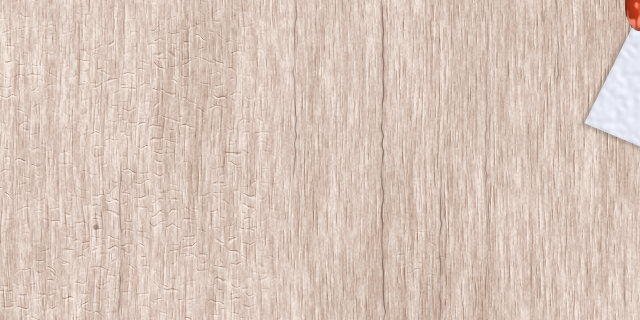
Write a Shadertoy shader that draws this texture.

```glsl
// Pale weathered oak board with vertical grain and crackle, and an embossed napkin at the right edge.
const vec3 DARK_WOOD = vec3(0.71, 0.605, 0.54);
const vec3 LIGHT_WOOD = vec3(0.935, 0.875, 0.835);
const vec3 CRACK_BROWN = vec3(0.50, 0.40, 0.36);
const vec3 NAPKIN_WHITE = vec3(0.90, 0.91, 0.95);
const vec3 GLAZE_RED = vec3(0.66, 0.20, 0.09);

float hash(vec2 p) {
    vec3 q = fract(vec3(p.xyx) * 0.1031);
    q += dot(q, q.yzx + 33.33);
    return fract((q.x + q.y) * q.z);
}

float noise(vec2 p) {
    vec2 i = floor(p), f = fract(p);
    f = f * f * (3.0 - 2.0 * f);
    float low = mix(hash(i), hash(i + vec2(1, 0)), f.x);
    float high = mix(hash(i + vec2(0, 1)), hash(i + vec2(1, 1)), f.x);
    return mix(low, high, f.y);
}

float centered(vec2 p) { return noise(p) - 0.5; }

// Soft line of the given half width
float stroke(float d, float width, float blur) {
    return 1.0 - smoothstep(width - blur, width + blur, abs(d));
}

// Vertical fibres, from broad bands to fine speckle
float grain(vec2 p) {
    return 0.20 * centered(p * vec2(5.0, 1.2) + 3.0)
         + 0.27 * centered(p * vec2(38.0, 2.5) + 17.0)
         + 0.40 * centered(p * vec2(120.0, 9.0) + 41.0)
         + 0.40 * centered(p * vec2(190.0, 40.0) + 73.0)
         + 0.30 * centered(p * vec2(240.0, 170.0) + 9.0);
}

// Scattered thin pores along the fibres: positive is dark, negative is the lit side
float pores(vec2 p, vec2 cell, float seed, float blur) {
    p.x += 0.007 * centered(p.yx * vec2(11.0, 8.0) + seed);
    float column = floor(p.x / cell.x);
    p.y += cell.y * hash(vec2(column, seed));
    vec2 id = vec2(column, floor(p.y / cell.y)), f = fract(p / cell);
    float x = (f.x - mix(0.3, 0.6, hash(id + seed))) * cell.x;
    float reach = mix(0.15, 0.48, hash(id + seed + 3.0));
    float depth = pow(hash(id + seed + 7.0), 2.0) * smoothstep(reach, reach * 0.6, abs(f.y - 0.5));
    return depth * (stroke(x, 0.0013, blur) - 0.5 * stroke(x - 0.004, 0.0015, blur));
}

// Short, ragged cross cracks in staggered columns, each with a lit lip
float crackle(vec2 p, vec2 cell, float seed, float blur) {
    p += vec2(0.024, 0.018) * vec2(centered(p * 17.0 + seed), centered(p * vec2(50.0, 26.0) + seed + 8.0));
    float column = floor(p.x / cell.x);
    p.y += cell.y * hash(vec2(column, seed));
    vec2 id = vec2(column, floor(p.y / cell.y)), f = fract(p / cell);
    float tilt = 0.7 * (hash(id + seed + 2.0) - 0.5);
    float d = (f.y - 0.5 + 0.3 * (hash(id + seed + 5.0) - 0.5)) * cell.y + tilt * (f.x - 0.5) * cell.x;
    float reach = mix(0.25, 0.55, hash(id + seed + 9.0));
    float depth = smoothstep(0.3, 0.6, hash(id + seed)) * smoothstep(reach, reach - 0.15, abs(f.x - 0.5));
    depth *= 0.4 + 0.9 * noise(p * 60.0);
    return depth * (stroke(d, 0.0013, blur) - 0.5 * stroke(d + 0.005, 0.002, blur));
}

// Long split along the grain; seam = x, lower end, upper end, strength
float split(vec2 p, vec4 seam, float blur) {
    float d = p.x - seam.x - 0.010 * centered(vec2(p.y * 5.0, seam.x * 90.0))
            - 0.006 * centered(vec2(p.y * 40.0, seam.x * 50.0));
    float span = smoothstep(-0.06, 0.06, min(p.y - seam.y, seam.z - p.y));
    float wear = 0.25 + 0.75 * smoothstep(0.2, 0.7, noise(vec2(p.y * 17.0, seam.x * 70.0)));
    return seam.w * span * (wear * stroke(d, 0.0018, blur) + 0.2 * stroke(d, 0.006, 0.006));
}

vec3 wood(vec2 p, float blur) {
    vec2 q = p + vec2(0.012 * centered(p * vec2(3.0, 4.0)), 0.0);
    float right = smoothstep(0.75, 1.35, p.x);
    float tone = 0.67 + grain(q) - 0.05 * right;
    for (float k = 0.0; k < 4.0; k++) {
        vec2 cell = vec2(0.010 + 0.004 * k, 0.07 + 0.06 * k);
        tone -= (0.48 + 0.15 * right) * pores(q, cell, 21.0 + 14.0 * k, blur);
    }
    // Crackled zone at the left, with a small patch low at centre
    float patchy = smoothstep(0.25, 0.6, noise(p * vec2(5.0, 4.0) + 31.0));
    float zone = smoothstep(0.93, 0.75, p.x) * (0.35 + 0.65 * patchy)
               + 0.6 * smoothstep(0.14, 0.05, length((p - vec2(1.31, 0.2)) * vec2(1.3, 0.8)));
    tone -= 0.75 * zone * crackle(p, vec2(0.047, 0.038), 13.0, blur);
    tone -= 0.50 * zone * crackle(p, vec2(0.031, 0.047), 57.0, blur);
    vec3 color = mix(DARK_WOOD, LIGHT_WOOD, clamp(tone, -0.35, 1.1));
    vec4 seams[7] = vec4[7](
        vec4(1.198, 0.00, 1.00, 0.75), vec4(0.378, 0.00, 0.48, 0.60),
        vec4(0.922, 0.35, 1.00, 0.50), vec4(1.376, 0.00, 0.45, 0.65),
        vec4(1.523, 0.10, 0.95, 0.45), vec4(1.740, 0.55, 1.00, 0.45),
        vec4(1.953, 0.00, 0.22, 0.50));
    float opening = 0.6 * smoothstep(0.012, 0.004, length(p - vec2(0.30, 0.29)));
    for (int i = 0; i < 7; i++) opening = max(opening, split(p, seams[i], blur));
    return mix(color, CRACK_BROWN, min(opening, 0.85));
}

// Signed distance to the napkin's two visible edges
float napkinDistance(vec2 p) {
    vec2 q = p - vec2(1.826, 0.615);
    return max(dot(q, vec2(-0.895, 0.446)), dot(q, vec2(-0.387, -0.922)));
}

void mainImage(out vec4 fragColor, in vec2 fragCoord) {
    vec2 p = fragCoord / iResolution.y;
    float blur = max(0.6 / iResolution.y, 0.0012);
    float d = napkinDistance(p);
    // Board with a soft contact shadow, then the embossed napkin
    vec3 color = wood(p, blur) * (1.0 - 0.18 * smoothstep(0.02, 0.0, d));
    float relief = noise(p * 55.0 + 0.3) - noise(p * 55.0);
    vec3 paper = NAPKIN_WHITE + 0.14 * relief - 0.03 * smoothstep(-0.012, 0.0, d);
    color = mix(color, paper, smoothstep(blur, -blur, d));
    // Glossy red morsel in the corner
    vec2 r = (p - vec2(1.998, 0.985)) / vec2(0.045, 0.082);
    float gloss = smoothstep(0.55, 0.9, noise(r * vec2(5.0, 3.0) + 4.0));
    vec3 glaze = GLAZE_RED * (1.15 - 0.4 * dot(r, r)) + 0.35 * gloss;
    fragColor = vec4(mix(color, glaze, smoothstep(1.03, 0.97, length(r))), 1.0);
}
```
